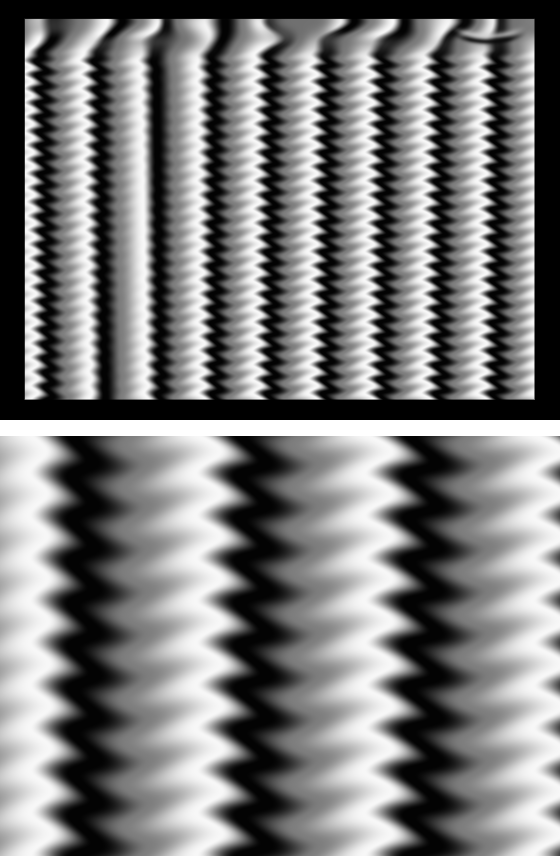
Top, the full canvas; bottom, a detail of the centre.
This pattern is drawn by a Shadertoy shader. Its source:

```glsl
// Nine vertical grey ridges with fine zigzag edges and a turbulent top, in a black frame.

const float TAU = 6.2831853;
const vec2 FRAME_MIN = vec2(0.059, 0.0486);
const vec2 FRAME_MAX = vec2(1.2726, 0.955);
const float RIDGE_PERIOD = 0.1344;
const float FIRST_VALLEY = 0.107;
const float TOOTH_PERIOD = 0.0337;
const float TOOTH_DEPTH = 0.0115;

float hash(vec2 cell) {
    return fract(sin(dot(cell, vec2(127.1, 311.7))) * 43758.5453);
}

float valueNoise(vec2 p) {
    vec2 i = floor(p);
    vec2 f = fract(p);
    f = f * f * (3.0 - 2.0 * f);
    float low = mix(hash(i), hash(i + vec2(1.0, 0.0)), f.x);
    float high = mix(hash(i + vec2(0.0, 1.0)), hash(i + vec2(1.0)), f.x);
    return mix(low, high, f.y);
}

// Slow rise with a grey shoulder, then a steep fall into the valley
float ridgeProfile(float phase) {
    float p = fract(phase);
    float rise = 0.48 * smoothstep(0.03, 0.32, p) + 0.48 * smoothstep(0.3, 0.75, p);
    return 0.01 + rise - 0.96 * smoothstep(0.74, 0.98, p);
}

// Sideways ripple that dies out along a slanted line
float toothShift(vec2 p, float phase) {
    float fromNode = p.x - (0.25 + 0.18 * p.y);
    float depth = TOOTH_DEPTH * fromNode / sqrt(fromNode * fromNode + 0.025);
    return depth * sin(TAU * p.y / TOOTH_PERIOD + 1.1 * sin(TAU * phase));
}

// Broad lean of the left ridges
float leanShift(vec2 p) {
    return -0.022 * (p.y - 0.48) * (1.0 - smoothstep(0.1, 0.8, p.x));
}

// Irregular bending near the top edge
float topShift(vec2 p, float turbulence) {
    float sway = valueNoise(p * vec2(9.0, 20.0) + 3.0) - 0.35;
    float kink = exp(-pow((p.y - 0.87) / 0.022, 2.0));
    return turbulence * (0.022 + 0.075 * sway) - 0.007 * kink;
}

// Thin curved seam: dark line with a bright upper rim
float addSeam(float grey, vec2 p, vec2 centre) {
    vec2 d = p - centre;
    float offset = d.y - 2.4 * d.x * d.x;
    float reach = 1.0 - smoothstep(0.04, 0.095, abs(d.x));
    float dark = exp(-pow(offset / 0.007, 2.0)) * reach;
    float rim = exp(-pow((offset - 0.013) / 0.008, 2.0)) * reach;
    return mix(mix(grey, 0.85, 0.6 * rim), 0.03, 0.85 * dark);
}

float frameMask(vec2 p, float blur) {
    vec2 inside = min(p - FRAME_MIN, FRAME_MAX - p);
    return smoothstep(-blur, blur, min(inside.x, inside.y));
}

void mainImage(out vec4 fragColor, in vec2 fragCoord) {
    vec2 p = fragCoord / iResolution.xy * vec2(4.0 / 3.0, 1.0);
    float blur = 0.7 / iResolution.y;

    // Bend the ridge coordinate
    float turbulence = smoothstep(0.85, 0.93, p.y);
    float x = p.x - FIRST_VALLEY - leanShift(p) - topShift(p, turbulence);
    float teeth = toothShift(p, x / RIDGE_PERIOD) * (1.0 - smoothstep(0.84, 0.89, p.y));
    float grey = ridgeProfile((x - teeth) / RIDGE_PERIOD);

    // Uneven contrast and a seam along the top
    float fade = turbulence * smoothstep(0.35, 0.8, valueNoise(p * vec2(7.0, 16.0) + 11.0));
    grey = mix(grey, 0.42, 0.75 * fade);
    grey = addSeam(grey, p, vec2(1.163, 0.901));

    fragColor = vec4(vec3(clamp(grey, 0.0, 1.0) * frameMask(p, blur)), 1.0);
}
```
